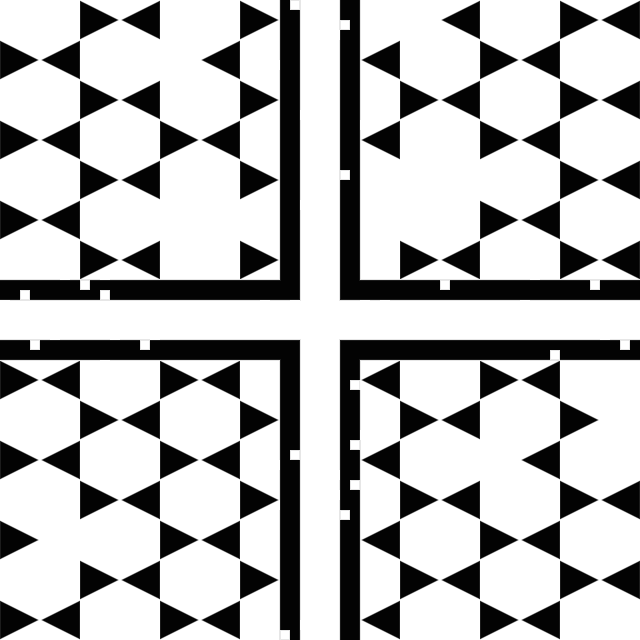
Reproduce this pattern procedurally as a three.js fragment shader.

```glsl
varying vec2 vUv;

const vec3 PAPER = vec3(1.0);
const vec3 INK = vec3(0.01);
const float TILES = 16.0;           // triangle cells across the canvas
const float NOTCH_CELLS = 64.0;     // notch cells across the canvas
const float ROAD_HALF = 1.0 / 32.0; // half width of the white cross
const float WALL_OUTER = 1.0 / 16.0;
const float TRIANGLE_REACH = 0.96;  // base to tip, in tiles
const float GAP_TOP = 0.20;         // chance of a missing triangle
const float GAP_BOTTOM = 0.08;
const float NOTCH_CHANCE = 0.044;
const float GAP_SEED = 3.0;
const float NOTCH_SEED = 17.0;
const float SOFTNESS = 1.0 / 512.0; // edge width, in canvas units

float hash(vec2 p) {
  return fract(sin(dot(p, vec2(127.1, 311.7))) * 43758.5453);
}

// Coverage of a shape from its signed distance in canvas units
float cover(float d) {
  return clamp(0.5 - d / SOFTNESS, 0.0, 1.0);
}

// Triangles face each other in pairs, staggered from row to row
float triangles(vec2 uv) {
  vec2 cell = floor(uv * TILES);
  vec2 local = fract(uv * TILES);
  float facesLeft = mod(cell.x, 2.0);
  float along = mix(local.x, 1.0 - local.x, facesLeft);
  float slope = (along + 2.0 * abs(local.y - 0.5) - TRIANGLE_REACH) / sqrt(5.0);
  float d = max(slope, -along) / TILES;

  float stagger = 1.0 - mod(floor(cell.x * 0.5) + cell.y, 2.0);
  float gapChance = mix(GAP_BOTTOM, GAP_TOP, step(0.5, uv.y));
  float kept = step(gapChance, hash(cell + GAP_SEED));
  return cover(d) * stagger * kept;
}

// Small squares bitten out of the walls
float notches(vec2 uv) {
  vec2 cell = floor(uv * NOTCH_CELLS);
  vec2 fromCentre = abs(fract(uv * NOTCH_CELLS) - 0.5);
  float d = (max(fromCentre.x, fromCentre.y) - 0.5) / NOTCH_CELLS;
  return cover(d) * step(hash(cell + NOTCH_SEED), NOTCH_CHANCE);
}

void main() {
  // Distance to the nearer arm of the cross
  vec2 offset = abs(vUv - 0.5);
  float armDistance = min(offset.x, offset.y);
  float road = cover(armDistance - ROAD_HALF);
  float roadAndWall = cover(armDistance - WALL_OUTER);

  // Walls line the road, triangles fill the four blocks
  float wall = roadAndWall * (1.0 - road) * (1.0 - notches(vUv));
  float field = triangles(vUv) * (1.0 - roadAndWall);

  gl_FragColor = vec4(mix(PAPER, INK, max(wall, field)), 1.0);
}
```
